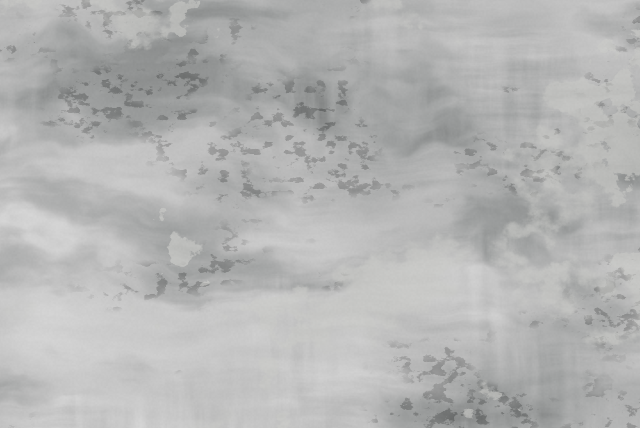
Give the GLSL for this texture, as a Shadertoy shader.

```glsl
// Weathered grey plaster: cloudy washes, brushed smudges, drips, pale flakes and dark chips.

// Tones
const float BASE_TONE = 0.742;
const vec3 PALE_PLASTER = vec3(0.775, 0.777, 0.766);
const vec3 SHADOW_TINT = vec3(-0.006, 0.002, 0.001);

// Feature frequencies, in cycles per canvas height
const vec2 CLOUD_FREQ = vec2(1.6, 3.0);
const vec2 SMUDGE_FREQ = vec2(2.3, 5.2);
const vec2 DRIP_FREQ = vec2(36.0, 5.5);
const vec2 BRUSH_FREQ = vec2(5.0, 42.0);
const vec2 FLAKE_FREQ = vec2(2.1, 2.8);
const vec2 CHIP_FREQ = vec2(40.0, 62.0);
const float GRAIN_FREQ = 240.0;

// Feature strengths
const float CLOUD_DEPTH = 0.145;
const float SMUDGE_DEPTH = 0.135;
const float DRIP_DEPTH = 0.10;
const float BRUSH_DEPTH = 0.055;
const float FLAKE_OPACITY = 0.72;
const float CHIP_DEPTH = 0.13;
const float GRAIN_DEPTH = 0.007;
const float WARP_AMOUNT = 0.10;

float hash(vec2 cell) {
    vec3 h = fract(vec3(cell.xyx) * 0.1031);
    h += dot(h, h.yzx + 33.33);
    return fract((h.x + h.y) * h.z);
}

// Smooth value noise in -1..1
float noise(vec2 p) {
    vec2 cell = floor(p);
    vec2 f = fract(p);
    f = f * f * f * (f * (f * 6.0 - 15.0) + 10.0);
    float low = mix(hash(cell), hash(cell + vec2(1, 0)), f.x);
    float high = mix(hash(cell + vec2(0, 1)), hash(cell + vec2(1, 1)), f.x);
    return 2.0 * mix(low, high, f.y) - 1.0;
}

float fbm(vec2 p) {
    const mat2 TURN = mat2(0.8, 0.6, -0.6, 0.8);
    float sum = 0.0;
    float amplitude = 0.5;
    for (int octave = 0; octave < 5; octave++) {
        sum += amplitude * noise(p);
        p = TURN * p * 2.03 + 19.7;
        amplitude *= 0.5;
    }
    return sum;
}

// Soft elliptical weight around a centre
float blob(vec2 p, vec2 centre, vec2 radius) {
    vec2 d = (p - centre) / radius;
    return exp(-dot(d, d));
}

void mainImage(out vec4 fragColor, in vec2 fragCoord) {
    vec2 p = fragCoord / iResolution.y;
    vec2 warp = WARP_AMOUNT * vec2(fbm(p * 3.0 + 4.1), fbm(p * 3.0 + 37.6));
    vec2 q = p + warp;

    // Directional marks
    float drips = fbm(DRIP_FREQ * (p + 0.15 * warp) + 71.0);
    float brush = fbm(BRUSH_FREQ * (p + 0.3 * warp) + 113.0);
    float dripZone = smoothstep(-0.10, 0.35, fbm(p * vec2(3.2, 3.8) + 53.0));
    float brushZone = smoothstep(-0.25, 0.30, fbm(p * vec2(2.0, 4.5) + 89.0));

    // Broad washes and darker rubbed smudges
    float clouds = fbm(CLOUD_FREQ * q + 11.0);
    float smudgeField = fbm(SMUDGE_FREQ * q + 29.0) + 0.18 * brush + 0.12 * drips * dripZone;
    smudgeField += 0.12 * blob(p, vec2(0.85, 0.58), vec2(0.55, 0.35));
    float smudge = smoothstep(0.06, 0.55, smudgeField);

    float tone = BASE_TONE + CLOUD_DEPTH * clouds - SMUDGE_DEPTH * smudge;
    tone += DRIP_DEPTH * drips * dripZone * (0.5 + 0.5 * smudge);
    tone += BRUSH_DEPTH * brush * (0.3 + brushZone);

    vec3 color = vec3(tone) + SHADOW_TINT * smoothstep(0.76, 0.60, tone);

    // Pale flakes with ragged, unevenly sharp edges
    float ragged = 0.26 * fbm(p * vec2(24.0, 28.0) + 7.0);
    float flakeField = fbm(FLAKE_FREQ * q + 151.0) + ragged;
    flakeField += 0.42 * blob(p, vec2(0.08, 0.33), vec2(0.20, 0.20)) - 0.06;
    float edgeWidth = mix(0.035, 0.22, smoothstep(-0.2, 0.2, fbm(p * 4.0 + 61.0)));
    float flake = smoothstep(0.18, 0.18 + edgeWidth, flakeField);
    vec3 flakeColor = PALE_PLASTER + 0.035 * clouds + 0.02 * brush;
    color = mix(color, flakeColor, FLAKE_OPACITY * flake);

    // Small dark chips gathered in a few worn areas
    float worn = smoothstep(0.13, 0.42, fbm(p * vec2(4.0, 6.5) + 197.0));
    float chips = smoothstep(0.12, 0.36, fbm(CHIP_FREQ * p + 211.0));
    color -= CHIP_DEPTH * chips * worn * (1.0 - 0.5 * flake);

    // Fine surface grain
    color += GRAIN_DEPTH * noise(p * GRAIN_FREQ);

    fragColor = vec4(clamp(color, 0.0, 1.0), 1.0);
}
```
